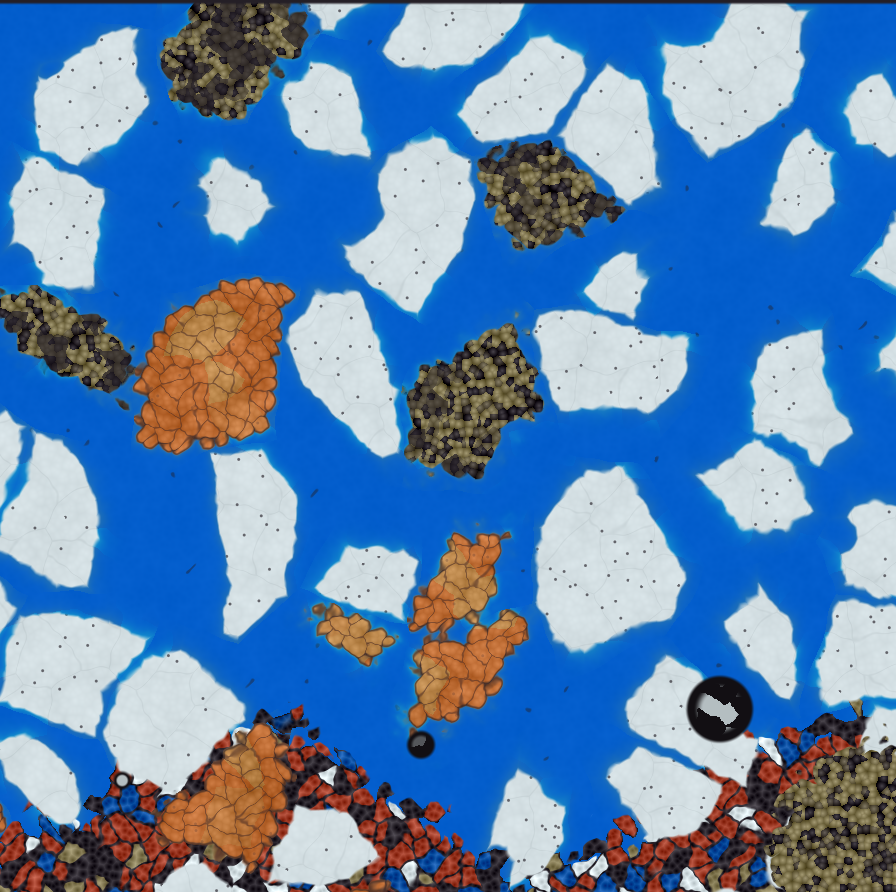
Give the GLSL for this texture, as a Shadertoy shader.

```glsl
// Thin section of sand: pale, orange and dark angular grains in blue resin, with a
// band of red-brown rubble along the foot. Grains are random polygons kept apart by
// Voronoi borders; mottling, cracks and rubble come from cellular noise.

const float TAU = 6.2831853;
const float GRAINS_ACROSS = 6.2;
const float MIN_SIZE = 0.22, MAX_SIZE = 0.69;  // grain radius, in grid cells
const float GRAIN_GAP = 0.035;                 // half gap between grains, in cells
const float ORANGE_SHARE = 0.24, DARK_SHARE = 0.07;
const float SOFTNESS = 0.0024;                 // edge blur, in canvas heights
const float HALO_WIDTH = 0.007;
const float RUBBLE_SCALE = 48.0;

const vec3 RESIN = vec3(0.01, 0.365, 0.80);
const vec3 HALO = vec3(0.17, 0.47, 0.68);
const vec3 CYAN = vec3(0.10, 0.62, 0.80);
const vec3 QUARTZ = vec3(0.83, 0.875, 0.89);
const vec3 ORANGE = vec3(0.74, 0.42, 0.20);
const vec3 OCHRE = vec3(0.72, 0.56, 0.32);
const vec3 OLIVE = vec3(0.50, 0.46, 0.31);
const vec3 RUST = vec3(0.60, 0.21, 0.13);
const vec3 DARK = vec3(0.14, 0.12, 0.15);

vec2 hash2(vec2 p) {
    vec3 q = fract(p.xyx * vec3(0.1031, 0.1030, 0.0973));
    q += dot(q, q.yzx + 33.33);
    return fract((q.xx + q.yz) * q.zy);
}

vec2 direction(float angle) { return vec2(cos(angle), sin(angle)); }

// Nearest distance, border closeness (F2 - F1) and a random value per cell
vec3 cellular(vec2 p) {
    vec2 base = floor(p);
    float near = 9.0, second = 9.0, id = 0.0;
    for (int k = 0; k < 9; k++) {
        vec2 cell = base + vec2(k % 3, k / 3) - 1.0;
        float d = length(cell + hash2(cell) - p);
        if (d < near) { second = near; near = d; id = hash2(cell + 19.7).x; }
        else second = min(second, d);
    }
    return vec3(near, second - near, id);
}

vec2 wobble(vec2 p) {
    return sin(p.yx * 3.1 + vec2(0.4, 2.0)) * 0.07 + sin(p.yx * 8.3 + p * 4.0) * 0.022
         + sin(p.yx * 23.0 - p * 15.0) * 0.006;
}

// Stretched random polygon with a round bite that makes some grains concave
float polygon(vec2 v, vec2 id) {
    vec2 form = hash2(id + 5.3), turn = hash2(id + 41.9);
    float size = mix(MIN_SIZE, MAX_SIZE, form.x);
    float stretch = sqrt(mix(1.0, 0.42, form.y * form.y));
    vec2 axis = direction(turn.x * TAU);
    v = vec2(dot(v, axis), dot(v, vec2(-axis.y, axis.x))) * vec2(stretch, 1.0 / stretch);
    float d = -1.0;
    for (int k = 0; k < 7; k++) {
        vec2 side = hash2(id + float(k) * 3.17 + 90.0);
        float angle = TAU * (float(k) + 0.8 * side.x) / 7.0;
        d = max(d, dot(v, direction(angle)) - size * mix(0.62, 1.12, side.y));
    }
    vec2 bite = direction(turn.y * TAU) * size * 1.15;
    return max(d, size * 0.75 * turn.y - length(v - bite));
}

// Signed distance to the grain owning this point, in grid cells
float grainField(vec2 p, out vec2 owner) {
    vec2 base = floor(p), toOwner = vec2(9.0);
    owner = base;
    for (int k = 0; k < 9; k++) {
        vec2 cell = base + vec2(k % 3, k / 3) - 1.0;
        vec2 v = cell + 0.1 + 0.8 * hash2(cell) - p;
        if (dot(v, v) < dot(toOwner, toOwner)) { toOwner = v; owner = cell; }
    }
    float border = 9.0;
    for (int k = 0; k < 25; k++) {
        vec2 cell = owner + vec2(k % 5, k / 5) - 2.0;
        vec2 v = cell + 0.1 + 0.8 * hash2(cell) - p;
        vec2 gap = v - toOwner;
        if (dot(gap, gap) > 1e-5) border = min(border, dot(0.5 * (v + toOwner), normalize(gap)));
    }
    return max(polygon(-toOwner, owner), GRAIN_GAP - border);
}

void mainImage(out vec4 fragColor, in vec2 fragCoord) {
    vec2 uv = fragCoord / iResolution.y;
    float soft = max(SOFTNESS, 0.8 / iResolution.y);
    vec3 coarse = cellular(uv * 17.0 + wobble(uv * 12.0) * 2.0);
    vec3 medium = cellular(uv * 46.0 + wobble(uv * 30.0) * 3.0);
    vec3 fine = cellular(uv * 125.0);
    float mottle = 0.35 * coarse.x + 0.35 * medium.x + 0.3 * fine.x;

    // Grain outline, rougher for the coloured kinds
    vec2 p = uv * GRAINS_ACROSS + 3.0, owner;
    float d = grainField(p + wobble(p), owner);
    float kind = hash2(owner + 63.1).x;
    bool isOrange = kind < ORANGE_SHARE, isDark = kind > 1.0 - DARK_SHARE;
    float rough = isOrange || isDark ? 0.16 : 0.045;
    d = (d + rough * (medium.x - 0.4)) / GRAINS_ACROSS;

    // Resin with faint clouds and a few dark dots
    vec3 color = RESIN + 0.035 * (mottle - 0.4);
    float dot1 = smoothstep(0.16, 0.06, medium.x) * step(0.95, medium.z);
    color = mix(color, DARK, 0.45 * dot1);

    // Rubble: broken fragments below a wavy line
    vec3 chip = cellular(uv * RUBBLE_SCALE + wobble(uv * 25.0) * 4.0);
    float skyline = 0.115 + 0.08 * sin(uv.x * 9.5 - 1.0) + 0.012 * sin(uv.x * 41.0);
    float rubble = smoothstep(-soft, soft, skyline - uv.y + 0.05 * (chip.z - 0.5) + 0.02 * (chip.y - 0.3));
    float pick = fract(chip.z * 7.31);
    vec3 chips = pick < 0.40 ? RUST : pick < 0.68 ? DARK : pick < 0.82 ? RESIN * 0.75 : pick < 0.93 ? OLIVE : QUARTZ;
    chips = mix(DARK, chips, smoothstep(0.04, 0.2, chip.y)) + 0.3 * (fine.x - 0.4);
    color = mix(color, chips, rubble);

    // Bluish rim, cyan in places
    vec3 rim = mix(HALO, CYAN, smoothstep(0.55, 0.75, coarse.z));
    color = mix(color, rim, 0.8 * exp(-max(d, 0.0) / HALO_WIDTH) * (1.0 - rubble));

    // Grain surfaces
    float crack = smoothstep(0.10, 0.01, medium.y);
    float speck = smoothstep(0.3, 0.1, fine.x) * step(0.94, fine.z);
    vec3 grain = QUARTZ + 0.09 * (0.42 - mottle) - 0.035 * smoothstep(0.04, 0.0, coarse.y);
    grain = mix(grain, DARK, 0.65 * speck);
    float outline = smoothstep(0.005, 0.0, abs(d + 0.002));
    if (isOrange) {
        grain = mix(ORANGE, OCHRE, 0.75 * smoothstep(0.62, 0.95, coarse.z)) + 0.35 * (0.42 - mottle);
        grain = mix(grain, DARK + vec3(0.16, 0.06, 0.0), 0.55 * crack + 0.3 * speck);
        grain = mix(grain, DARK, 0.6 * outline);
    }
    vec3 speckled = mix(DARK, OLIVE, smoothstep(0.1, 0.6, fine.z)) + 0.35 * (0.4 - fine.x);
    if (isDark) grain = mix(speckled, DARK, 0.7 * smoothstep(0.5, 0.8, medium.z));
    color = mix(color, grain, smoothstep(soft, -soft, d));

    // Large olive lump in the lower right corner
    float lump = length((uv - vec2(1.0, 0.03)) * vec2(1.0, 0.9)) - 0.13 + 0.035 * (medium.x + coarse.x - 0.8);
    color = mix(color, speckled, smoothstep(soft, -soft, lump));

    // Dark-ringed bubbles, each smaller than the last
    for (int k = 0; k < 3; k++) {
        float n = float(k), radius = 0.037 / (1.0 + 1.4 * n);
        vec2 center = vec2(0.807 - 0.335 * n, 0.205 - 0.04 * n);
        float r = length(uv - center) - radius;
        float glint = smoothstep(0.45, 0.6, medium.z) * smoothstep(-0.2, -0.5, r / radius);
        color = mix(color, mix(DARK * 0.5, QUARTZ * 0.85, glint), smoothstep(soft, -soft, r));
    }

    // Dark line along the top
    color = mix(color, DARK, smoothstep(0.994, 0.998, uv.y));
    fragColor = vec4(clamp(color, 0.0, 1.0), 1.0);
}
```
